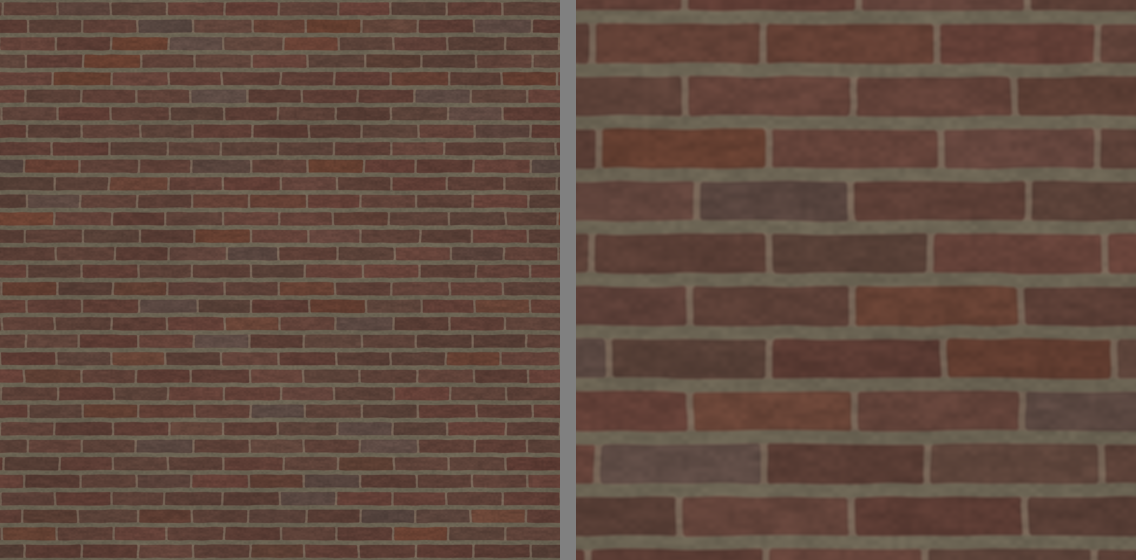
Left: the whole. Right: its middle third, enlarged.
Write a three.js fragment shader that draws this texture.

```glsl
// Brick wall in running bond: 32 courses of 10 long, thin bricks with wide mortar beds.
// Each joint is found as the nearest grid line plus a hashed shift; bricks get hashed
// tints, and periodic value noise adds streaks, grain and wobble that wrap at the borders.

varying vec2 vUv;

// Layout, in canvas units unless noted
const float COURSES = 32.0;
const float BRICKS = 10.0;
const float BOND_SHIFT = 0.46;      // shift of alternate courses, in bricks
const float COURSE_JITTER = 0.07;   // in bricks
const float JOINT_JITTER = 0.09;    // in bricks
const float JOINT_TILT = 0.03;      // in bricks
const float BED_HALF = 0.0041;
const float HEAD_HALF = 0.0021;
const float CORNER = 0.0022;
const float SOFTNESS = 0.0016;
const float WOBBLE = 0.0013;

// Wear
const float TONE_SPREAD = 0.13;
const float STREAK_AMOUNT = 0.13;
const float GRAIN_AMOUNT = 0.09;
const float CLOUD_AMOUNT = 0.07;
const float RIM_SHADE = 0.07;

// Colours
const vec3 BRICK_RED = vec3(0.385, 0.245, 0.212);
const vec3 BRICK_BROWN = vec3(0.355, 0.262, 0.225);
const vec3 BRICK_RUST = vec3(0.435, 0.262, 0.190);
const vec3 BRICK_SLATE = vec3(0.345, 0.285, 0.262);
const vec3 BED_MORTAR = vec3(0.415, 0.385, 0.322);
const vec3 HEAD_MORTAR = vec3(0.460, 0.390, 0.335);

float hash(vec2 p) {
  vec3 q = fract(vec3(p.xyx) * 0.1031);
  q += dot(q, q.yzx + 33.33);
  return fract((q.x + q.y) * q.z);
}

// Value noise that repeats after a whole number of cells
float tileNoise(vec2 uv, vec2 cells, float seed) {
  vec2 p = uv * cells;
  vec2 i = floor(p);
  vec2 f = fract(p);
  f = f * f * (3.0 - 2.0 * f);
  vec2 a = mod(i, cells) + seed;
  vec2 b = mod(i + 1.0, cells) + seed;
  return mix(mix(hash(a), hash(vec2(b.x, a.y)), f.x),
             mix(hash(vec2(a.x, b.y)), hash(b), f.x), f.y);
}

vec3 brickColor(vec2 id) {
  vec3 color = mix(BRICK_RED, BRICK_BROWN, hash(id + 17.0));
  float kind = hash(id + 41.0);
  color = mix(color, BRICK_RUST, 0.75 * smoothstep(0.86, 1.0, kind));
  color = mix(color, BRICK_SLATE, 0.85 * smoothstep(0.14, 0.0, kind));
  return color * (1.0 + TONE_SPREAD * (hash(id + 73.0) - 0.5));
}

void main() {
  // Uneven brick edges
  vec2 wobble = vec2(tileNoise(vUv, vec2(60.0, 96.0), 11.0),
                     tileNoise(vUv, vec2(50.0, 32.0), 29.0)) - 0.5;
  vec2 uv = vUv + WOBBLE * wobble;

  // Course and distance inward from its mortar beds
  float y = uv.y * COURSES;
  float course = mod(floor(y), COURSES);
  float v = fract(y);
  float bedDist = min(v, 1.0 - v) / COURSES - BED_HALF;

  // Nearest head joint, shifted and tilted, and the brick beside it
  float shift = BOND_SHIFT * (1.0 - mod(course, 2.0));
  shift += COURSE_JITTER * (hash(vec2(course, 5.0)) - 0.5);
  float x = uv.x * BRICKS - shift;
  float joint = floor(x + 0.5);
  vec2 jointId = vec2(mod(joint, BRICKS), course);
  float side = x - joint - JOINT_JITTER * (hash(jointId + 3.0) - 0.5);
  side -= JOINT_TILT * (hash(jointId + 53.0) - 0.5) * (v - 0.5);
  float headDist = abs(side) / BRICKS - HEAD_HALF;
  vec2 brickId = vec2(mod(joint - step(side, 0.0), BRICKS), course);

  // Rounded brick mask
  vec2 corner = max(CORNER - vec2(headDist, bedDist), 0.0);
  float inside = CORNER - length(corner);
  float brickMask = smoothstep(-SOFTNESS, SOFTNESS, inside);

  // Surface noise
  float streak = tileNoise(vUv, vec2(70.0, 200.0), 7.0) - 0.5;
  float grain = tileNoise(vUv, vec2(256.0, 320.0), 19.0) - 0.5;
  float cloud = tileNoise(vUv, vec2(7.0, 9.0), 37.0) - 0.5;

  // Brick face with a slightly darker rim
  vec3 brick = brickColor(brickId);
  brick *= 1.0 + STREAK_AMOUNT * streak + GRAIN_AMOUNT * grain;
  brick *= 1.0 - RIM_SHADE * (1.0 - smoothstep(0.0, 0.0035, inside));

  // Mortar: greenish beds, paler head joints
  float headPart = smoothstep(-SOFTNESS, SOFTNESS, bedDist);
  vec3 mortar = mix(BED_MORTAR, HEAD_MORTAR, headPart);
  mortar *= 1.0 + 0.6 * STREAK_AMOUNT * streak + GRAIN_AMOUNT * grain;

  vec3 color = mix(mortar, brick, brickMask) * (1.0 + CLOUD_AMOUNT * cloud);
  gl_FragColor = vec4(color, 1.0);
}
```
